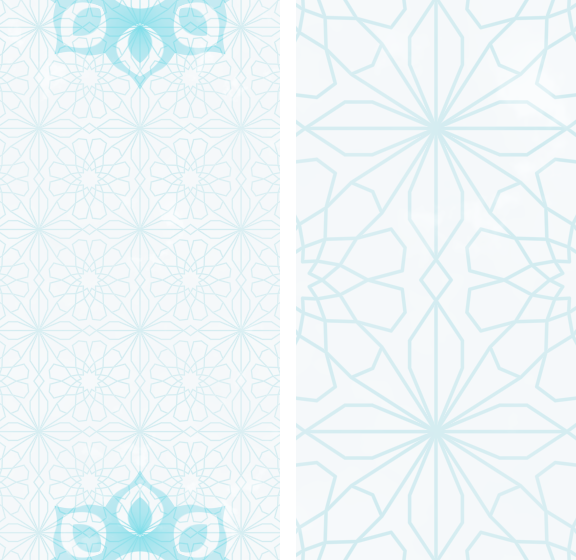
Left: the whole. Right: its middle third, enlarged.
Write a Shadertoy shader that draws this pattern.

```glsl
// Pale lattice of twelve-petal rosettes and ray bursts, with an eight-petal
// cyan medallion rising from the bottom edge and mirrored at the top.
// Line work is folded segments; medallions are polar folds; wear is gradient noise.

const float PERIOD = 0.361;         // lattice spacing, in canvas widths
const float LINE_HALF_WIDTH = 0.0021;
const float MEDALLION_RADIUS = 0.432;
const float MEDALLION_DROP = 0.112; // medallion centre below the edge

const vec3 PAPER = vec3(0.962, 0.974, 0.981);
const vec3 CHALK = vec3(0.985, 0.993, 0.997);
const vec3 PALE_LINE = vec3(0.80, 0.915, 0.935);
const vec3 PETAL_BLUE = vec3(0.765, 0.915, 0.945);
const vec3 CYAN = vec3(0.45, 0.86, 0.91);

vec2 gradientAt(vec2 cell) {
    float h = fract(sin(dot(cell, vec2(127.1, 311.7))) * 43758.5);
    return vec2(cos(6.2832 * h), sin(6.2832 * h));
}

float gradientNoise(vec2 p) {
    vec2 i = floor(p), f = fract(p);
    vec2 u = f * f * f * (f * (f * 6.0 - 15.0) + 10.0);
    vec2 e = vec2(1.0, 0.0);
    float low = mix(dot(gradientAt(i), f), dot(gradientAt(i + e), f - e), u.x);
    float high = mix(dot(gradientAt(i + e.yx), f - e.yx),
                     dot(gradientAt(i + 1.0), f - 1.0), u.x);
    return mix(low, high, u.y);
}

float fbm(vec2 p) {
    float sum = 0.0, gain = 0.6;
    for (int i = 0; i < 5; i++) {
        sum += gain * gradientNoise(p);
        p = mat2(1.6, 1.2, -1.2, 1.6) * p + 7.3;
        gain *= 0.55;
    }
    return sum;
}

float segment(vec2 p, vec2 a, vec2 b) {
    vec2 pa = p - a, ba = b - a;
    return length(pa - ba * clamp(dot(pa, ba) / dot(ba, ba), 0.0, 1.0));
}

vec2 polar(float radius, float degrees) {
    return radius * vec2(cos(radians(degrees)), sin(radians(degrees)));
}

// Fold the plane into one mirrored sector whose axis lies along +x
vec2 foldSector(vec2 p, float sector, float axis) {
    float a = mod(atan(p.y, p.x) - axis + 0.5 * sector, sector) - 0.5 * sector;
    return length(p) * vec2(cos(a), abs(sin(a)));
}

// Twelve-point star, ring of kites and blunt petals
float rosette(vec2 p) {
    vec2 q = foldSector(p, radians(30.0), radians(15.0));
    vec2 starTip = polar(0.125, 15.0), kite = vec2(0.19, 0.0);
    vec2 side = polar(0.275, 15.0), shoulder = polar(0.39, 10.5);
    float d = segment(q, vec2(0.085, 0.0), starTip);
    d = min(d, segment(q, starTip, kite));
    d = min(d, segment(q, kite, side));
    d = min(d, segment(q, side, shoulder));
    return min(d, segment(q, shoulder, vec2(0.412, 0.0)));
}

// Rays from each node, bent into the diamonds between neighbours
float rays(vec2 p) {
    vec2 q = vec2(min(p.x, p.y), max(p.x, p.y));
    vec2 bend = vec2(0.087, 0.21), elbow = vec2(0.087, 0.30);
    vec2 crossing = vec2(0.0, 0.432);
    float d = segment(q, vec2(0.0), crossing);
    d = min(d, segment(q, vec2(0.0), bend));
    d = min(d, segment(q, bend, elbow));
    d = min(d, segment(q, elbow, crossing));
    d = min(d, segment(q, crossing, vec2(0.05, 0.5)));
    return min(d, segment(q, vec2(0.0), 0.5 - polar(0.39, 55.5).yx * vec2(1.0)
                          .xx + vec2(0.0)));
}

// Teardrop along +x, from base to tip
float teardrop(vec2 p, float base, float tip, float halfWidth) {
    float s = clamp((p.x - base) / (tip - base), 0.0, 1.0);
    float w = halfWidth * 3.24 * pow(s, 0.8) * pow(1.0 - s, 0.9);
    return max(0.7 * (p.y - w), abs(p.x - 0.5 * (base + tip)) - 0.5 * (tip - base));
}

float fill(float d, float blur) {
    return 1.0 - smoothstep(-blur, blur, d);
}

// Blue coverage of the medallion, unit radius
float medallion(vec2 p, float blur) {
    vec2 q = foldSector(p, radians(45.0), radians(90.0));
    float outline = 0.7 * (q.x - 1.0 + 1.05 * q.y + 0.025 * sin(q.y * 21.7));
    float body = fill(outline, blur);
    body *= 1.0 - fill(teardrop(q, 0.45, 0.89, 0.195), blur);
    body = max(body, fill(teardrop(q, 0.47, 0.78, 0.10), blur));
    return body * (1.0 - fill(length(p) - 0.33, blur));
}

void mainImage(out vec4 fragColor, in vec2 fragCoord) {
    float pixel = 1.0 / iResolution.x;
    float height = iResolution.y * pixel;
    vec2 uv = fragCoord * pixel;

    // Paper with soft mottling and chalky scuffs
    float mottle = fbm(uv * 4.0);
    float scuff = smoothstep(0.12, 0.32, fbm(uv * 9.0 + 20.0))
                * smoothstep(-0.05, 0.25, fbm(uv * 2.5 + 5.0));
    vec3 color = PAPER + vec3(0.012, 0.009, 0.007) * mottle;
    color = mix(color, CHALK, 0.75 * scuff);

    // Mirrored medallions, deepening towards the nearest node
    vec2 m = vec2(uv.x - 0.5, min(uv.y, height - uv.y) + MEDALLION_DROP);
    float blue = medallion(m / MEDALLION_RADIUS, 0.8 * pixel / MEDALLION_RADIUS);
    float glow = exp(-length(m - vec2(0.0, 0.21)) * 11.0);
    vec3 tint = mix(PETAL_BLUE, CYAN, 0.75 * glow);
    color = mix(color, tint, blue * (0.92 + 0.2 * mottle - 0.25 * scuff));

    // Lattice centred on the canvas, nodes at whole numbers across
    vec2 lattice = (uv - 0.5 * vec2(1.0, height)) / PERIOD + vec2(0.0, 0.5);
    vec2 cell = abs(fract(lattice + 0.5) - 0.5);
    float d = PERIOD * min(rosette(0.5 - cell), rays(cell));
    float line = fill(d - LINE_HALF_WIDTH, 0.8 * pixel);
    float strength = clamp(0.78 + 0.35 * mottle - 0.35 * scuff, 0.0, 1.0);
    vec3 ink = mix(PALE_LINE, CYAN, max(0.7 * blue, glow));
    color = mix(color, ink, line * strength);

    fragColor = vec4(color, 1.0);
}
```
